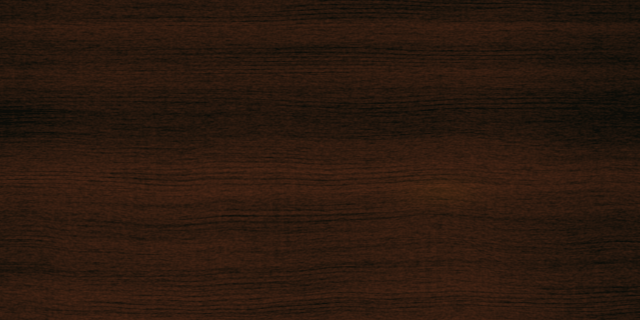
This texture is drawn by a Shadertoy shader. Its source:

```glsl
// Dark reddish-brown wood with crisp horizontal grain, soft bands and shaded sides.

const vec3 DARK_BROWN = vec3(0.100, 0.070, 0.041);
const vec3 RED_BROWN = vec3(0.270, 0.140, 0.079);
const vec3 AMBER = vec3(0.050, 0.030, 0.004);
const float TAU = 6.2831853;

vec2 randomGradient(vec2 cell) {
    float h = fract(sin(dot(cell, vec2(127.1, 311.7))) * 43758.545);
    return vec2(cos(TAU * h), sin(TAU * h));
}

// Gradient noise, roughly -0.7 to 0.7
float gradientNoise(vec2 p) {
    vec2 i = floor(p);
    vec2 f = p - i;
    vec2 u = f * f * f * (f * (f * 6.0 - 15.0) + 10.0);
    vec2 e = vec2(1.0, 0.0);
    float a = dot(randomGradient(i), f);
    float b = dot(randomGradient(i + e.xy), f - e.xy);
    float c = dot(randomGradient(i + e.yx), f - e.yx);
    float d = dot(randomGradient(i + e.xx), f - e.xx);
    return mix(mix(a, b, u.x), mix(c, d, u.x), u.y);
}

// Soft horizontal band
float band(float y, float centre, float width) {
    float d = (y - centre) / width;
    return exp(-d * d);
}

// Bends the grain gently, more so towards the bottom
vec2 bendGrain(vec2 p) {
    float strength = mix(0.036, 0.010, smoothstep(0.1, 0.8, p.y));
    float bend = gradientNoise(p * vec2(2.3, 1.6) + 5.3);
    bend += 0.25 * gradientNoise(p * vec2(6.0, 4.0) + 17.1);
    return vec2(p.x, p.y + strength * bend);
}

// Broad light and dark layers across the board
float layerTone(float y) {
    float tone = mix(0.60, 0.42, smoothstep(0.45, 0.70, y));
    tone += 0.20 * band(y, 0.91, 0.022) + 0.17 * band(y, 0.77, 0.025);
    tone += 0.24 * band(y, 0.44, 0.060) + 0.10 * band(y, 0.08, 0.050);
    tone -= 0.26 * band(y, 0.62, 0.060) + 0.10 * band(y, 1.00, 0.050);
    tone -= 0.10 * band(y, 0.30, 0.025) + 0.10 * band(y, 0.17, 0.020);
    return tone;
}

// Clusters of thin, continuous dark growth lines
float growthLines(vec2 p, float count) {
    float wobble = 1.6 * gradientNoise(p * vec2(1.3, 9.0));
    float wave = 0.5 + 0.5 * sin(TAU * (p.y * count + wobble));
    float cluster = smoothstep(-0.10, 0.35, gradientNoise(p * vec2(0.9, 13.0) + 31.7));
    return wave * wave * wave * cluster;
}

// Thin broken pores, sharp at the edges
float pores(vec2 p, vec2 scale) {
    return smoothstep(0.16, 0.36, gradientNoise(p * scale + 9.4));
}

// Short fibres and fine speckle
float fibres(vec2 p) {
    float n = 0.16 * gradientNoise(p * vec2(23.0, 97.0) + 2.6);
    n += 0.32 * gradientNoise(p * vec2(57.0, 149.0) + 41.2);
    return n + 0.30 * gradientNoise(p * vec2(113.0, 187.0) + 73.9);
}

// Darkening towards the sides, strongest at the right
float sideShade(float x, float width) {
    float right = smoothstep(0.72, 1.02, x / width);
    float left = 1.0 - smoothstep(0.0, 0.14, x / width);
    return 0.32 * right + 0.14 * left;
}

void mainImage(out vec4 fragColor, in vec2 fragCoord) {
    vec2 p = fragCoord / iResolution.y;
    float width = iResolution.x / iResolution.y;
    vec2 grain = bendGrain(p);

    // Tone: layers, streaks, dark lines, fibres, shading
    float tone = layerTone(grain.y);
    tone += 0.20 * gradientNoise(grain * vec2(0.8, 43.0) + 13.8);
    tone += 0.14 * gradientNoise(p * vec2(2.0, 4.0) + 23.5);
    tone -= 0.38 * growthLines(grain, 73.0);
    tone -= 0.16 * pores(grain, vec2(2.2, 94.0));
    tone -= 0.18 * pores(grain, vec2(14.0, 121.0));
    tone += fibres(grain);
    tone -= sideShade(p.x, width);

    // Colour, with a faint amber glow right of the middle
    vec3 colour = mix(DARK_BROWN, RED_BROWN, clamp(tone, -0.30, 1.25));
    vec2 glow = (p - vec2(0.69 * width, 0.40)) / vec2(0.12, 0.045);
    colour += AMBER * exp(-dot(glow, glow));
    fragColor = vec4(colour, 1.0);
}
```
